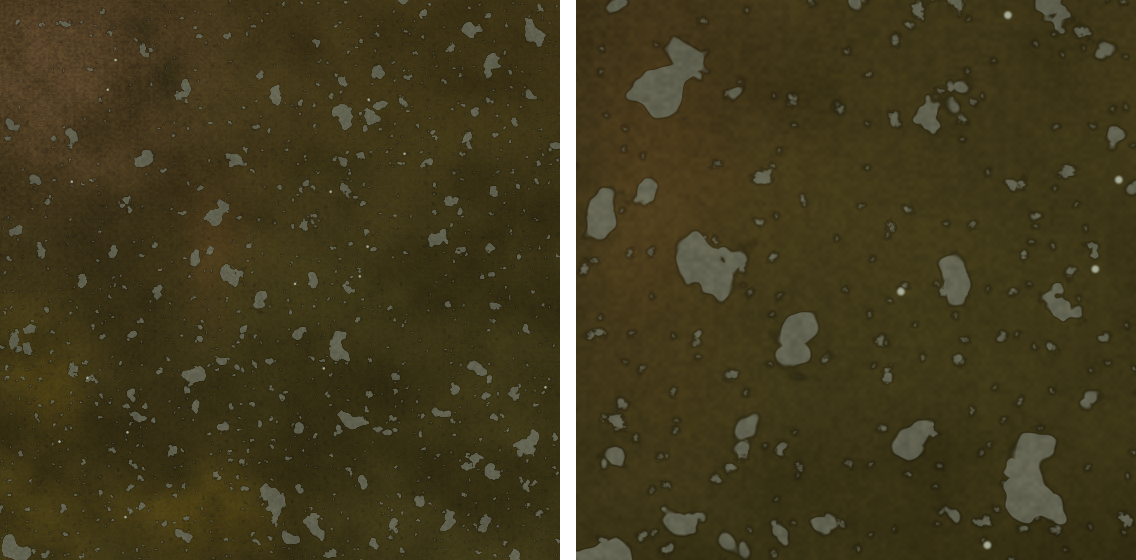
Left: the whole. Right: its middle third, enlarged.
A three.js fragment shader for this texture:

```glsl
varying vec2 vUv;

float hash(vec2 p) {
  return fract(sin(dot(p, vec2(127.1, 311.7))) * 43758.5453);
}

float noise(vec2 p) {
  vec2 i = floor(p), f = fract(p);
  f = f * f * (3.0 - 2.0 * f);
  return mix(mix(hash(i), hash(i + vec2(1.0, 0.0)), f.x),
             mix(hash(i + vec2(0.0, 1.0)), hash(i + 1.0), f.x), f.y);
}

float fbm(vec2 p) {
  float sum = 0.0, amp = 0.5;
  for (int k = 0; k < 5; k++) {
    sum += amp * noise(p);
    p = mat2(1.6, 1.2, -1.2, 1.6) * p + 7.3;
    amp *= 0.5;
  }
  return sum;
}

float glow(vec2 p, vec2 center, vec2 size) {
  vec2 q = (p - center) / size;
  return exp(-dot(q, q));
}

// Signed distance to ragged two-lobed flakes scattered on a jittered grid
float flakes(vec2 p, float cells, float radius, float share, float seed) {
  float wobble = (noise(p * 1.2 / radius + seed) - 0.5) * 1.1
               + (noise(p * 3.0 / radius + seed) - 0.5) * 0.6;
  float d = 1.0;
  for (int j = -1; j <= 1; j++) {
    for (int i = -1; i <= 1; i++) {
      vec2 cell = floor(p * cells) + vec2(float(i), float(j));
      vec2 id = cell + seed;
      vec2 center = (cell + 0.1 + 0.8 * vec2(hash(id), hash(id + 17.3))) / cells;
      float bare = glow(center, vec2(0.08, 0.92), vec2(0.36, 0.34));
      if (hash(id + 41.7) > share * (1.0 - 0.75 * bare)) continue;
      float size = hash(id + 5.9);
      float r = radius * mix(0.4, 1.0, size * size);
      float angle = 6.283 * hash(id + 29.1);
      float c = cos(angle), s = sin(angle);
      vec2 q = mat2(c, s, -s, c) * (p - center);
      float body = length(q * vec2(1.0, 1.45)) - r;
      float lobe = length(q - r * vec2(0.8, 0.6)) - r * 0.55;
      d = min(d, min(body, lobe) + r * wobble);
    }
  }
  return d;
}

void main() {
  vec2 p = vUv;
  float cloud = fbm(p * 4.0 + 3.1);
  float mottle = fbm(p * 13.0 + 11.0);
  float grain = noise(p * 240.0) + noise(p * 420.0 + 9.0) - 1.0;

  // Olive ground
  vec3 color = mix(vec3(0.2, 0.175, 0.07), vec3(0.24, 0.215, 0.09),
                   smoothstep(0.25, 0.65, cloud * 0.7 + mottle * 0.3));
  color += vec3(0.008, -0.006, -0.003) * smoothstep(0.4, 1.0, p.y);

  // Brown corner, ochre stains and dark smudges
  vec2 w = p + 0.16 * (vec2(cloud, fbm(p * 5.0 + 23.0)) - 0.5);
  float brown = glow(w, vec2(0.06, 0.9), vec2(0.34, 0.33));
  color = mix(color, vec3(0.325, 0.25, 0.15), brown * (0.55 + 0.7 * mottle));
  color = mix(color, vec3(0.31, 0.235, 0.11),
              0.75 * glow(w, vec2(0.38, 0.54), vec2(0.07, 0.11)));
  float ochre = glow(w, vec2(0.33, 0.08), vec2(0.13, 0.08))
              + glow(w, vec2(0.06, 0.33), vec2(0.08, 0.1))
              + 0.6 * glow(w, vec2(0.05, 0.08), vec2(0.13, 0.12));
  color = mix(color, vec3(0.34, 0.28, 0.08), min(ochre, 1.0) * (0.25 + 0.9 * mottle));
  float smudge = glow(w, vec2(0.275, 0.84), vec2(0.045, 0.06))
               + 0.7 * glow(w, vec2(0.23, 0.93), vec2(0.025))
               + 0.55 * glow(w, vec2(0.15, 0.57), vec2(0.1, 0.06))
               + 0.4 * glow(w, vec2(0.25, 0.3), vec2(0.12));
  color = mix(color, vec3(0.185, 0.16, 0.075), min(smudge, 1.0) * 0.8);
  color *= 1.0 + (0.1 + 0.13 * brown) * grain + 0.25 * (mottle - 0.48);

  // Grey flakes in falling sizes, each with a thin dark rim
  float d = flakes(p, 11.0, 0.021, 0.5, 3.0);
  d = min(d, flakes(p, 19.0, 0.0105, 0.45, 57.0));
  d = min(d, flakes(p, 38.0, 0.0045, 0.4, 91.0));
  float specks = flakes(p, 70.0, 0.0019, 0.32, 133.0);
  float rim = 1.0 - smoothstep(0.0, 0.0035, min(d, specks));
  color *= 1.0 - 0.25 * rim;
  vec3 grey = vec3(0.39, 0.395, 0.325) * (1.0 + 0.1 * grain + 0.2 * (mottle - 0.5));
  color = mix(color, grey, 0.7 * (1.0 - smoothstep(-0.001, 0.001, specks)));
  color = mix(color, grey, 0.95 * (1.0 - smoothstep(-0.0012, 0.0012, d)));

  // Rare pale glints
  vec2 site = floor(p * 60.0);
  vec2 offset = fract(p * 60.0) - 0.3 - 0.4 * vec2(hash(site + 2.0), hash(site + 8.0));
  float glint = step(0.994, hash(site + 71.0)) * (1.0 - smoothstep(0.06, 0.2, length(offset)));
  color = mix(color, vec3(0.66, 0.68, 0.6), glint);

  gl_FragColor = vec4(color, 1.0);
}
```
